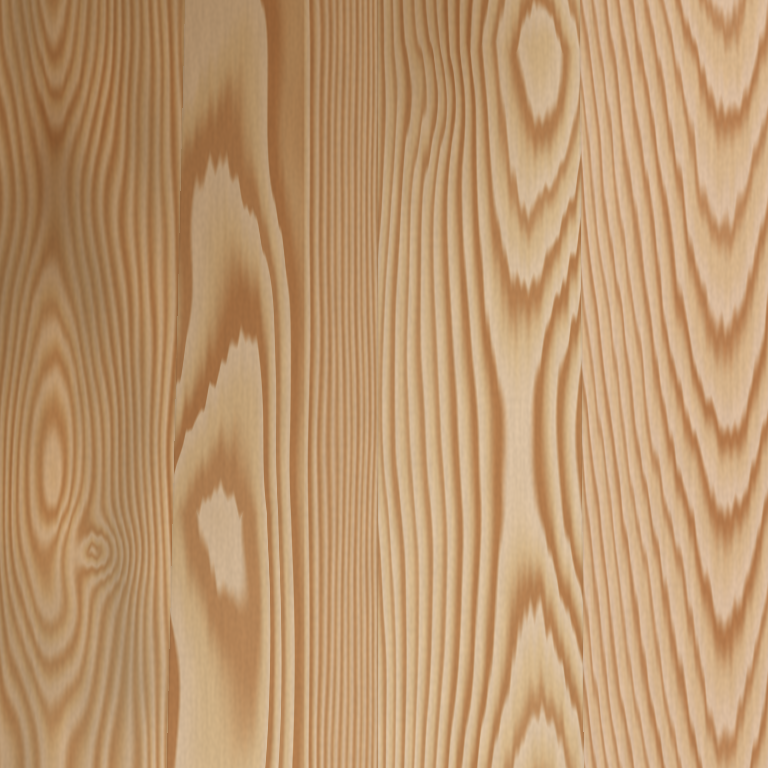
A three.js fragment shader for this texture:

```glsl
varying vec2 vUv;

const vec3 PINK_EARLYWOOD = vec3(0.83, 0.735, 0.62);
const vec3 CREAM_EARLYWOOD = vec3(0.81, 0.70, 0.54);
const vec3 OCHRE = vec3(0.73, 0.57, 0.38);
const vec3 LATEWOOD = vec3(0.67, 0.465, 0.29);
const vec3 DIM_LIGHT = vec3(0.78, 0.71, 0.62);
const vec3 FULL_LIGHT = vec3(1.03, 1.025, 1.02);

float hash(float n) {
  return fract(sin(n * 91.7) * 4375.85);
}

vec2 gradient(vec2 cell) {
  float angle = 6.2832 * fract(sin(dot(cell, vec2(127.1, 311.7))) * 4375.85);
  return vec2(cos(angle), sin(angle));
}

float gradientNoise(vec2 p) {
  vec2 i = floor(p);
  vec2 f = p - i;
  vec2 u = f * f * f * (f * (f * 6.0 - 15.0) + 10.0);
  float a = dot(gradient(i), f);
  float b = dot(gradient(i + vec2(1.0, 0.0)), f - vec2(1.0, 0.0));
  float c = dot(gradient(i + vec2(0.0, 1.0)), f - vec2(0.0, 1.0));
  float d = dot(gradient(i + vec2(1.0, 1.0)), f - vec2(1.0, 1.0));
  return mix(mix(a, b, u.x), mix(c, d, u.x), u.y);
}

// Absolute value with a rounded tip
float softAbs(float x, float radius) {
  return sqrt(x * x + radius * radius) - radius;
}

// Soft round spot
float spot(vec2 p, vec2 center, vec2 size) {
  vec2 q = (p - center) / size;
  return exp(-dot(q, q));
}

// Ring fields: each whole number is the sharp start of a latewood band
float knottyRings(vec2 p) {
  float dx = p.x - 0.07;
  float taper = 2.3 * cos((p.y - 0.74) * 8.5) * exp(-150.0 * dx * dx);
  float rings = 76.0 * softAbs(dx, 0.02) + taper;
  vec2 center = vec2(0.12, 0.28);
  return mix(rings, 48.0 * length(p - center), spot(p, center, vec2(0.045, 0.05)));
}

float flameRings(vec2 p) {
  float dx = p.x - 0.303 - 0.02 * sin(p.y * 14.0);
  float rise = max(4.5 * (p.y - 0.33), 1.8 * (0.33 - p.y)) - 0.08;
  float spread = (150.0 * dx * dx + 3.0 * softAbs(dx, 0.006)) * mix(0.5, 1.0, smoothstep(0.0, 0.5, p.y));
  float flame = min(rise + spread, dx < 0.0 ? 2.95 : 3.4);
  float t = max(p.x - 0.395, 0.0);
  float straight = 3.5 + 80.0 * t + 330.0 * t * t;
  return mix(flame, straight, smoothstep(0.33, 0.40, p.x));
}

float eyeRings(vec2 p) {
  float dx = p.x - 0.688 - 0.014 * sin(p.y * 7.0 + 1.5);
  float upper = 3.5 * (1.0 - smoothstep(0.45, 0.95, p.y));
  float lower = 3.0 * (1.0 - smoothstep(-0.1, 0.35, p.y));
  float taper = 0.5 + upper - lower + 12.0 * max(p.y - 0.94, 0.0);
  float bend = 1.3 * spot(p, vec2(0.565, 0.88), vec2(0.045, 0.08));
  float lateral = 47.0 * softAbs(dx, 0.045) + 105.0 * dx * dx;
  return lateral + taper * exp(-30.0 * dx * dx) + bend;
}

float cathedralRings(vec2 p) {
  float dx = p.x - 0.945;
  float radius = 0.012 + 0.035 * p.y;
  return 27.0 * softAbs(dx, radius) + 120.0 * dx * dx + 7.5 * (1.0 - p.y);
}

// Sharp onset of latewood that holds, then fades through ochre to earlywood
vec3 ringColor(float rings, float onset, float fade, float strength) {
  float phase = fract(rings);
  float vigor = hash(floor(rings));
  float end = fade * mix(0.75, 1.0, vigor);
  float start = smoothstep(0.0, onset, phase);
  float decay = smoothstep(max(onset, 0.35 * end), end, phase);
  vec3 early = mix(PINK_EARLYWOOD, CREAM_EARLYWOOD, start * (1.0 - smoothstep(0.6, 1.0, phase)));
  vec3 late = mix(LATEWOOD, OCHRE, decay);
  return mix(early, late, start * (1.0 - decay) * strength * mix(0.7, 1.0, vigor));
}

void main() {
  vec2 p = vUv;
  vec3 seams = vec3(0.217 + 0.024 * p.y, 0.492, 0.760 - 0.005 * p.y);

  // Fibres pull the ring tips into vertical teeth
  float teeth = gradientNoise(vec2(p.x * 130.0, p.y * 6.0));
  vec2 grain = p + vec2(0.0, 0.026 * teeth);
  vec2 fineGrain = p + vec2(0.0, 0.008 * teeth);
  float sway = 0.9 * gradientNoise(p * vec2(8.0, 3.0)) + 0.4 * gradientNoise(p * vec2(24.0, 6.0));
  float patches = gradientNoise(p * vec2(16.0, 4.0) + 3.0);

  // Four planks
  vec3 color;
  if (p.x < seams.x) {
    float rings = knottyRings(fineGrain) + 1.6 * sway;
    color = ringColor(rings, 0.4, 1.0, 0.62 + 0.5 * patches) * vec3(0.97, 0.95, 0.92);
    color *= 1.0 + 0.16 * patches + 0.12 * spot(p, vec2(0.07, 0.4), vec2(0.035, 0.2));
    color *= 1.0 - vec3(0.12, 0.17, 0.22) * spot(p, vec2(0.065, 0.78), vec2(0.03, 0.13));
  } else if (p.x < seams.y) {
    float fine = smoothstep(0.385, 0.43, p.x);
    float rings = flameRings(grain) + mix(0.22, 0.9, fine) * sway;
    color = ringColor(rings, mix(0.09, 0.45, fine), mix(0.82, 1.0, fine), mix(1.05, 0.6, fine));
    color *= 1.0 - vec3(0.04, 0.08, 0.12) * fine;
  } else if (p.x < seams.z) {
    float rings = eyeRings(grain) + 0.45 * sway;
    float side = smoothstep(0.07, 0.15, 0.69 - p.x);
    color = ringColor(rings, 0.2, 0.8, 1.0 - 0.2 * side);
    color *= 1.0 - vec3(0.1, 0.14, 0.19) * spot(p, vec2(0.57, 0.97), vec2(0.1, 0.2));
  } else {
    float rings = cathedralRings(grain) + 0.5 * sway;
    float side = smoothstep(0.04, 0.14, 0.945 - p.x);
    color = ringColor(rings, 0.22, 0.68, 1.0 - 0.25 * side) * vec3(1.0, 0.975, 0.98);
  }

  // Fibre texture, seams and light from the lower right
  float fibre = gradientNoise(p * vec2(210.0, 14.0)) + gradientNoise(p * vec2(240.0, 120.0));
  color *= 1.0 + 0.035 * fibre;
  vec3 seam = 1.0 - smoothstep(0.0005, 0.0025, abs(p.x - seams));
  color *= 1.0 - 0.05 * dot(seam, vec3(1.0));
  color *= mix(DIM_LIGHT, FULL_LIGHT, smoothstep(-0.35, 0.55, p.x - 0.55 * p.y + 0.1));
  gl_FragColor = vec4(color, 1.0);
}
```
